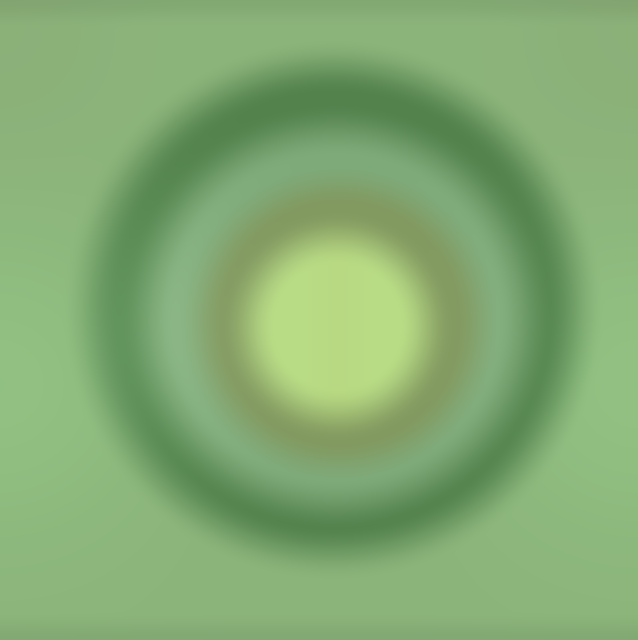
Give the GLSL for this background, as a WebGL 1 fragment shader.

```glsl
precision highp float;

uniform vec2 u_resolution;

const vec3 MEADOW = vec3(0.545, 0.705, 0.480);
const vec3 MEADOW_LIT = vec3(0.570, 0.755, 0.510);
const vec3 FOREST = vec3(0.325, 0.508, 0.300);
const vec3 FOREST_LIT = vec3(0.385, 0.580, 0.365);
const vec3 SAGE = vec3(0.495, 0.665, 0.475);
const vec3 SAGE_LIT = vec3(0.555, 0.720, 0.530);
const vec3 OLIVE = vec3(0.510, 0.600, 0.375);
const vec3 OLIVE_LIT = vec3(0.540, 0.635, 0.415);
const vec3 LIME = vec3(0.722, 0.862, 0.525);

// Bell curve around zero
float bell(float x, float width) {
  float t = x / width;
  return exp(-t * t);
}

// Coverage of a blurred disc, fading from the inner to the outer radius
float softDisc(vec2 p, vec2 center, float inner, float outer) {
  return 1.0 - smoothstep(inner, outer, length(p - center));
}

// Broad side light on the backdrop, with shaded top and bottom rims
vec3 backdrop(vec2 p) {
  float sideLight = bell(p.y + 0.10, 0.24) * smoothstep(0.1, 0.5, abs(p.x));
  vec3 color = mix(MEADOW, MEADOW_LIT, sideLight);
  float rim = smoothstep(0.455, 0.5, abs(p.y));
  float upperShade = smoothstep(0.1, 0.45, p.y) * smoothstep(0.2, 0.5, abs(p.x));
  return color * (1.0 - 0.065 * rim) - vec3(0.0, 0.015, 0.008) * upperShade;
}

void main() {
  vec2 p = (gl_FragCoord.xy - 0.5 * u_resolution) / u_resolution.y;

  // Light falls on the flanks of the rings, strongest on the left
  float leftLight = smoothstep(0.0, -0.3, p.x);
  float rightLight = 0.4 * smoothstep(0.1, 0.35, p.x);
  float flank = (leftLight + rightLight) * bell(p.y + 0.03, 0.24);

  // Nested blurred discs, largest first
  vec3 color = backdrop(p);
  color = mix(color, mix(FOREST, FOREST_LIT, flank),
              softDisc(p, vec2(0.022, 0.016), 0.335, 0.425));
  color = mix(color, mix(SAGE, SAGE_LIT, flank),
              softDisc(p, vec2(0.027, 0.004), 0.250, 0.338));
  color = mix(color, mix(OLIVE, OLIVE_LIT, flank),
              softDisc(p, vec2(0.032, -0.005), 0.180, 0.252));

  // Bright core with a faint vertical band through its middle
  vec3 core = LIME - vec3(0.0, 0.010, 0.014) * bell(p.x - 0.03, 0.05);
  color = mix(color, core, softDisc(p, vec2(0.029, -0.010), 0.095, 0.182));

  gl_FragColor = vec4(color, 1.0);
}
```
